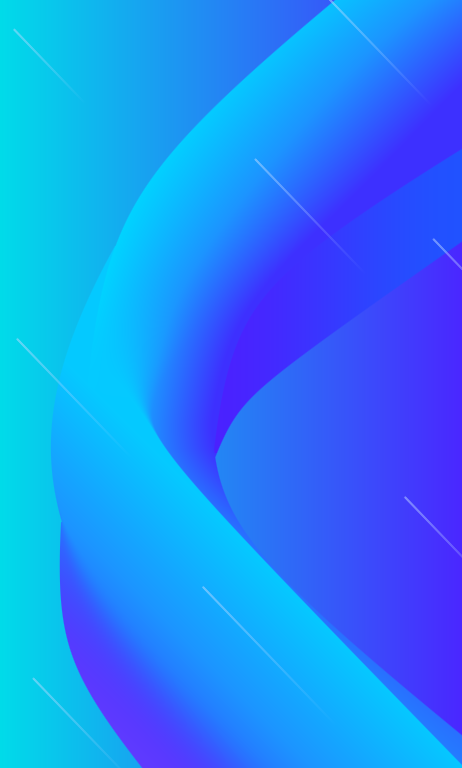
Give the GLSL for this background, as a WebGL 2 fragment shader.

```glsl
#version 300 es
precision highp float;

uniform vec2 u_resolution;
out vec4 outColor;

#define CYAN vec3(0.0, 0.83, 1.0)
#define AZURE vec3(0.11, 0.58, 1.0)
#define DEEP vec3(0.24, 0.19, 1.0)
#define VIOLET vec3(0.38, 0.23, 1.0)
#define TAIL_DARK vec3(0.29, 0.13, 1.0)
#define TAIL_LIGHT vec3(0.13, 0.32, 1.0)
#define BACK_LEFT vec3(0.0, 0.86, 0.915)
#define BACK_RIGHT vec3(0.29, 0.15, 1.0)
#define STREAK_COLOR vec3(0.75, 0.85, 1.0)
#define STREAK_ALPHA 0.5
#define STREAK_HALF_WIDTH 0.0014

// Streak start (x, depth from the top) and length
const vec3 STREAKS[8] = vec3[8](
    vec3(0.018, 0.038, 0.135), vec3(0.427, -0.003, 0.195),
    vec3(0.332, 0.207, 0.208), vec3(0.564, 0.311, 0.200),
    vec3(0.022, 0.441, 0.215), vec3(0.527, 0.647, 0.200),
    vec3(0.264, 0.764, 0.250), vec3(0.043, 0.883, 0.185));

// Hyperbolic edge x(y): two straight slopes joined by a rounded corner
float bend(float y, vec2 corner, float slopeAbove, float slopeBelow, float radius) {
    float u = y - corner.y;
    float mean = 0.5 * (slopeAbove + slopeBelow);
    float turn = 0.5 * (slopeBelow - slopeAbove);
    return corner.x + mean * u + turn * sqrt(u * u + radius * radius);
}

// Antialiased coverage of the side where d is negative
float cover(float d) {
    return clamp(0.5 - d / max(fwidth(d), 1e-5), 0.0, 1.0);
}

vec3 ramp(float t) {
    vec3 c = mix(CYAN, AZURE, clamp(2.0 * t, 0.0, 1.0));
    return mix(c, DEEP, clamp(2.0 * t - 1.0, 0.0, 1.0));
}

float streak(vec2 p, vec3 s, float pixel) {
    vec2 dir = normalize(vec2(1.0, 1.04));
    vec2 q = p - s.xy;
    float along = dot(q, dir);
    float across = abs(q.x * dir.y - q.y * dir.x);
    float line = 1.0 - smoothstep(-0.5 * pixel, 0.5 * pixel, across - STREAK_HALF_WIDTH);
    return line * smoothstep(-pixel, pixel, along) * clamp(1.0 - along / s.z, 0.0, 1.0);
}

void main() {
    float pixel = 1.0 / u_resolution.y;
    vec2 p = gl_FragCoord.xy * pixel;
    p.y = 1.0 - p.y; // depth from the top
    float x = p.x, y = p.y;

    // Ribbon edges
    float front = bend(y, vec2(0.086, 0.247), -1.30, 0.0, 0.156);
    float back = bend(y, vec2(-0.2565, 0.625), -0.87, 1.13, 0.3255);
    float base = bend(y, vec2(0.044, 0.859), -0.12, 0.88, 0.104);
    float tail = bend(y, vec2(0.293, 0.527), -1.44, -0.30, 0.0456);
    float inner = bend(y, vec2(0.211, 0.667), -0.22, 1.28, 0.1237);
    float fold = max(bend(y, vec2(0.2643, 0.3776), -1.71, -0.03, 0.104), inner);
    float crest = bend(y, vec2(0.159, 0.547), -0.12, 0.98, 0.065);
    float outer = y < 0.32 ? front : (y < 0.68 ? back : base);

    // Backdrop
    vec3 color = mix(BACK_LEFT, BACK_RIGHT, gl_FragCoord.x / u_resolution.x);

    // Lower ribbon, shaded along the diagonal and darker under the back edge
    float softness = 0.003 + 0.25 * max(y - 0.68, 0.0);
    float under = 1.0 - smoothstep(-softness, softness, x - back);
    under *= smoothstep(0.64, 0.68, y);
    float depth = 0.1 + 2.0 * (y - x - 0.365) + 0.14 * under - 0.06;
    vec3 lower = ramp(max(depth, 0.08));
    lower = mix(lower, VIOLET, smoothstep(0.6, 1.15, depth));

    // Front tube, shaded from its outer edge to the fold
    float t = (x - front) / max(fold - front, 0.01);
    float top = 1.0 - smoothstep(0.0, 0.4, y);
    t = t * mix(1.05, 1.4, top) + 0.14 * top * top;
    t *= mix(1.0, 0.65, smoothstep(0.54, 0.72, y));
    vec3 tube = ramp(t);

    // The crest of the lower ribbon sharpens as it descends
    float blur = mix(0.09, 0.0015, smoothstep(0.38, 0.57, y));
    float crestMask = 1.0 - smoothstep(-blur, blur, x - crest);
    crestMask *= smoothstep(0.33, 0.52, y);
    tube = mix(tube, lower, crestMask);

    // Tail behind the fold
    vec3 tailColor = mix(TAIL_DARK, TAIL_LIGHT, smoothstep(0.27, 0.60, x));

    vec3 ribbon = mix(lower, tube, cover(front - x));
    ribbon = mix(ribbon, tailColor, cover(fold - x) * step(y, 0.59));
    float mask = cover(outer - x) * cover(x - max(tail, inner));
    color = mix(color, ribbon, mask);

    // Fading diagonal streaks
    for (int i = 0; i < 8; i++) {
        color = mix(color, STREAK_COLOR, STREAK_ALPHA * streak(p, STREAKS[i], pixel));
    }
    outColor = vec4(color, 1.0);
}
```
